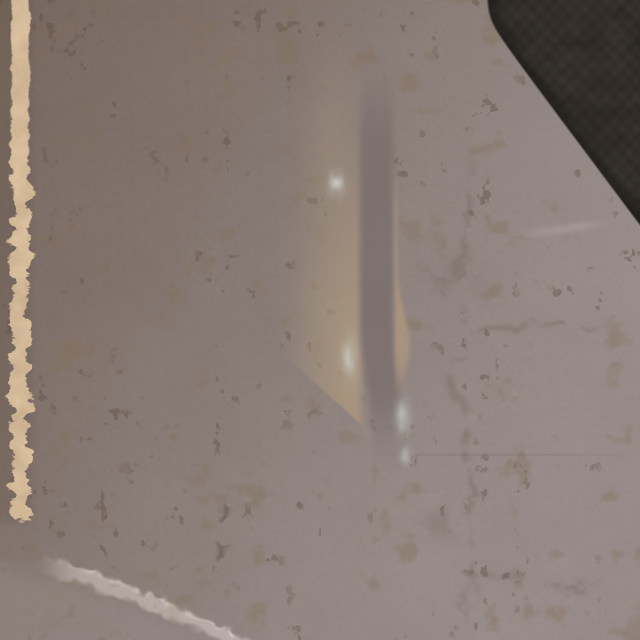
Give the GLSL for this texture, as a WebGL 2 fragment shader.

```glsl
#version 300 es
precision highp float;
uniform vec2 u_resolution;
out vec4 outColor;

#define STONE_WARM vec3(0.470, 0.410, 0.375)
#define STONE_COOL vec3(0.590, 0.548, 0.535)
#define STAIN vec3(0.37, 0.31, 0.26)
#define SUNLIGHT vec3(0.82, 0.72, 0.59)
#define GLOW vec3(0.67, 0.59, 0.49)
#define SHADE vec3(0.475, 0.430, 0.420)
#define FABRIC vec3(0.195, 0.178, 0.160)
#define GLINT vec3(0.78, 0.79, 0.76)
#define SPECK_AMOUNT 0.42
#define VEIN_AMOUNT 0.22
#define TILE_HEIGHT 0.39

float hash(vec2 p) {
  return fract(sin(dot(p, vec2(127.1, 311.7))) * 43758.5453);
}

float noise(vec2 p) {
  vec2 i = floor(p), f = fract(p);
  f = f * f * (3.0 - 2.0 * f);
  return mix(mix(hash(i), hash(i + vec2(1, 0)), f.x),
             mix(hash(i + vec2(0, 1)), hash(i + vec2(1, 1)), f.x), f.y);
}

float fbm(vec2 p) {
  float sum = 0.0, amp = 0.5;
  for (int i = 0; i < 4; i++) {
    sum += amp * noise(p);
    p = p * 2.03 + 17.0;
    amp *= 0.5;
  }
  return sum;
}

// Soft window: one between lo and hi, blurred by w
float band(float x, float lo, float hi, float w) {
  return smoothstep(lo - w, lo + w, x) * (1.0 - smoothstep(hi - w, hi + w, x));
}

float blob(vec2 p, vec2 center, vec2 radius) {
  vec2 d = (p - center) / radius;
  return exp(-dot(d, d));
}

vec3 stone(vec2 p) {
  float light = smoothstep(-0.1, 1.0, 0.75 * p.x + 0.4 * (1.0 - p.y));
  vec3 col = mix(STONE_WARM, STONE_COOL, light);
  col += 0.025 * (fbm(p * 9.0) - 0.47) + 0.012 * (noise(p * 190.0) - 0.5);

  // Scattered specks, gathered in patches
  float patches = smoothstep(0.40, 0.62, fbm(p * 12.0 + 31.0));
  float specks = smoothstep(0.64, 0.73, fbm(p * vec2(62.0, 48.0) + 5.0));
  col = mix(col, STAIN, SPECK_AMOUNT * specks * patches);
  float ochre = smoothstep(0.60, 0.76, fbm(p * 22.0 + 70.0));
  col = mix(col, vec3(0.51, 0.43, 0.33), 0.35 * ochre);

  // Wandering veins and cloudy stains that recur down the slab
  float wander = fbm(p * 17.0 + 8.0) - 0.47;
  float rough = smoothstep(0.32, 0.60, fbm(p * 38.0));
  float vein = exp(-pow((p.x - 0.727 - 0.09 * wander) / 0.008, 2.0)) * band(p.y, 0.04, 0.72, 0.06);
  for (int i = 0; i < 2; i++) {
    float y = 0.095 + TILE_HEIGHT * float(i);
    float branch = exp(-pow((p.y - y - 0.08 * wander) / 0.007, 2.0));
    vein += branch * band(p.x, 0.74, 0.93, 0.03);
    vein += 0.9 * blob(p, vec2(0.70, y - 0.085 + 0.17), vec2(0.045, 0.022));
    float chain = exp(-pow((p.x - 0.354 - 0.07 * wander) / 0.009, 2.0));
    float chips = smoothstep(0.53, 0.63, fbm(p * 55.0 + 3.0));
    col = mix(col, STAIN, 0.5 * chain * chips * band(p.y, y - 0.02, y + 0.13, 0.02));
  }
  return mix(col, STAIN, VEIN_AMOUNT * min(vein, 1.0) * rough);
}

vec3 addReflection(vec3 col, vec2 p) {
  // Warm patch cut by a slanted lower edge
  float cut = smoothstep(-0.003, 0.004, p.y - 0.434 + 0.9 * (p.x - 0.456));
  float fade = 1.0 - smoothstep(0.42, 0.92, p.y);
  float sides = smoothstep(0.42, 0.56, p.x) * (1.0 - smoothstep(0.555, 0.574, p.x));
  col = mix(col, GLOW, 0.85 * cut * fade * sides);
  col = mix(col, GLOW, 0.22 * blob(p, vec2(0.515, 0.80), vec2(0.035, 0.11)));

  // Upright shadow with a bright sliver on its right
  float lean = 0.02 * smoothstep(0.50, 0.30, p.y);
  float shadow = band(p.x - lean, 0.563, 0.614, 0.009) * band(p.y, 0.33, 0.84, 0.08);
  col = mix(col, SHADE, 0.8 * shadow);
  float bulge = 0.620 + 0.020 * blob(p, vec2(p.x, 0.46), vec2(1.0, 0.07));
  float sliver = band(p.x, 0.617, bulge, 0.006) * band(p.y, 0.41, 0.70, 0.05);
  col = mix(col, GLOW, 0.85 * sliver);

  // Small glints, broken up by ripples
  float ripple = 0.45 + 0.75 * noise(p * vec2(120.0, 70.0));
  float glints = blob(p, vec2(0.526, 0.713), vec2(0.012, 0.017));
  glints += blob(p, vec2(0.546, 0.440), vec2(0.011, 0.028));
  glints += blob(p, vec2(0.629, 0.348), vec2(0.010, 0.024));
  glints += 0.8 * blob(p, vec2(0.634, 0.287), vec2(0.008, 0.012));
  return mix(col, GLINT, min(0.85 * glints * ripple, 1.0));
}

void main() {
  vec2 p = gl_FragCoord.xy / u_resolution;
  float px = 1.0 / u_resolution.y;
  vec3 col = addReflection(stone(p), p);

  // Faint seam and pale scratch
  col -= 0.035 * band(p.y, 0.288, 0.291, 0.001) * band(p.x, 0.62, 0.93, 0.08);
  float scratch = p.y - 0.634 - 0.14 * (p.x - 0.82);
  col += 0.05 * exp(-pow(scratch / 0.007, 2.0)) * band(p.x, 0.83, 0.93, 0.03);

  // Sunlit strip with ragged sides
  float ragged = smoothstep(0.85, 0.65, p.y);
  float fray = (fbm(p * vec2(45.0, 75.0)) - 0.47) * mix(0.008, 0.035, ragged);
  float strip = band(p.x + fray, 0.018, 0.046, 0.002) * smoothstep(0.180, 0.186, p.y + fray);
  col = mix(col, STAIN, 0.25 * band(p.x, -0.1, 0.05, 0.012) * smoothstep(0.17, 0.20, p.y));
  col = mix(col, SUNLIGHT + 0.12 * (fbm(p * 40.0) - 0.47), strip);

  // Slanted bright streak with a pale surface below
  float line = 0.128 - 0.28 * (p.x - 0.065) - 0.38 * pow(max(p.x - 0.065, 0.0), 2.0);
  float below = line - p.y + 0.012 * (noise(p * 85.0) - 0.5);
  float span = smoothstep(0.05, 0.13, p.x) * (1.0 - smoothstep(0.37, 0.41, p.x));
  col = mix(col, STONE_COOL, 0.45 * smoothstep(0.0, 0.06, below) * (1.0 - smoothstep(0.3, 0.42, p.x)));
  col += 0.16 * span * band(below, 0.0, 0.022, 0.007);
  col += 0.20 * span * exp(-pow(below / 0.004, 2.0)) * noise(p * 130.0 + 9.0);

  // Dark woven corner with a rounded bend
  float slope = 0.775 + 0.75 * (0.948 - p.y) - 0.759;
  float edge = 0.759 + 0.5 * (slope + sqrt(slope * slope + 0.0003));
  float weave = sin(p.x * 270.0) * sin(p.y * 250.0);
  vec3 cloth = FABRIC + 0.012 * weave + 0.06 * (fbm(p * vec2(28.0, 45.0)) - 0.47);
  float away = (p.x - edge) * 0.8;
  cloth *= mix(0.75, 1.0, smoothstep(0.0, 0.025, away));
  col = mix(col, cloth, smoothstep(-1.5 * px, 1.5 * px, away));

  outColor = vec4(clamp(col, 0.0, 1.0), 1.0);
}
```
